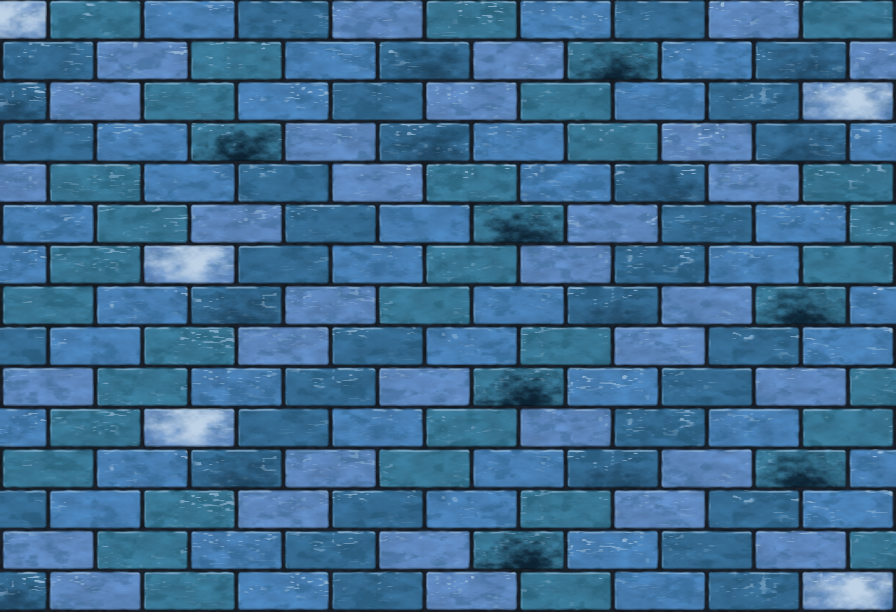
Write a WebGL 2 fragment shader that draws this texture.

```glsl
#version 300 es
precision highp float;

uniform vec2 u_resolution;
out vec4 outColor;

const float COURSES = 15.0;
const float BRICK_LENGTH = 2.306;   // in course heights
const vec3 MORTAR = vec3(0.09, 0.115, 0.15);
const vec3 GLAZE_LIGHT = vec3(0.60, 0.73, 0.84);
const vec3 FROST = vec3(0.74, 0.82, 0.90);
const vec3 SOOT = vec3(0.04, 0.12, 0.18);
const vec3 TONES[4] = vec3[4](
  vec3(0.205, 0.415, 0.57),   // steel
  vec3(0.36, 0.525, 0.735),   // periwinkle
  vec3(0.22, 0.46, 0.58),     // teal
  vec3(0.28, 0.495, 0.70));   // azure

// Per course: first tone, direction through the tones, column of the worn brick
const ivec3 COURSE[10] = ivec3[10](
  ivec3(1, 1, 0), ivec3(0, 1, 6), ivec3(0, 1, 9), ivec3(0, -1, 2), ivec3(1, 1, -9),
  ivec3(3, -1, 5), ivec3(3, -1, 2), ivec3(2, 1, 8), ivec3(0, -1, -9), ivec3(1, 1, 5));

float hash(vec2 p) {
  vec3 h = fract(p.xyx * vec3(0.1031, 0.1030, 0.0973));
  h += dot(h, h.yzx + 33.33);
  return fract((h.x + h.y) * h.z);
}

float noise(vec2 p) {
  vec2 i = floor(p), f = fract(p);
  f = f * f * (3.0 - 2.0 * f);
  return mix(mix(hash(i), hash(i + vec2(1, 0)), f.x),
             mix(hash(i + vec2(0, 1)), hash(i + vec2(1, 1)), f.x), f.y);
}

float fbm(vec2 p) {
  float sum = 0.0, amp = 0.53;
  for (int i = 0; i < 4; i++) {
    sum += amp * noise(p);
    p = p * 2.07 + 17.3;
    amp *= 0.5;
  }
  return sum;
}

float roundedBox(vec2 p, vec2 halfSize, float radius) {
  vec2 d = abs(p) - halfSize + radius;
  return length(max(d, 0.0)) + min(max(d.x, d.y), 0.0) - radius;
}

// Later courses repeat the wear of earlier ones
int courseKind(int row) {
  row = clamp(row, 0, 14);
  return row == 14 ? 2 : (row > 9 ? row - 4 : row);
}

// Cloudy glaze with short level scratches; s is a coordinate unique to the brick
vec3 glaze(vec3 tone, vec2 p, vec2 s, float scratchiness) {
  vec3 c = tone * (0.86 + 0.28 * fbm(s * vec2(2.4, 5.0)));
  float dim = smoothstep(0.50, 0.75, fbm(s * vec2(2.6, 5.0) + 41.0));
  c = mix(c, tone * vec3(0.68, 0.80, 0.80), 0.6 * dim);
  float patches = smoothstep(0.45, 0.75, noise(s * vec2(1.7, 3.2) + 9.0));
  float scratch = smoothstep(0.68, 0.88, noise(s * vec2(7.0, 24.0) + vec2(0.0, noise(s * 5.0))));
  float upper = mix(0.3, 1.0, smoothstep(-0.3, 0.25, p.y));
  return mix(c, GLAZE_LIGHT, scratch * patches * upper * scratchiness);
}

// Pale bloom over the upper middle of a brick
vec3 addFrost(vec3 c, vec2 p, vec2 s) {
  float spot = 1.0 - length((p - vec2(0.1, 0.14)) * vec2(0.65, 1.1));
  return mix(c, FROST, smoothstep(0.05, 1.15, spot + 1.1 * (fbm(s * vec2(2.5, 4.0)) - 0.42)));
}

// Dark stain rising from the lower edge
vec3 addSoot(vec3 c, vec2 p, vec2 s, float strength) {
  float spot = 1.0 - length((p - vec2(0.15, -0.36)) * vec2(0.7, 1.05));
  float cloud = spot + 1.0 * (fbm(s * vec2(4.0, 7.0)) - 0.5);
  return mix(c, SOOT, strength * smoothstep(0.05, 1.1, cloud));
}

// Light on the upper and left rim, narrow shade all round
vec3 addBevel(vec3 c, float d, vec2 p, vec2 s, vec2 halfSize) {
  float rim = smoothstep(-0.085, -0.05, d) * (1.0 - smoothstep(-0.035, -0.005, d));
  float lit = max(smoothstep(-0.11, -0.04, p.y - halfSize.y),
                  0.5 * smoothstep(-0.09, -0.04, -p.x - halfSize.x));
  float broken = smoothstep(0.2, 0.75, noise(s * vec2(4.0, 7.0) + 70.0));
  c *= mix(0.58, 1.0, smoothstep(0.0, -0.055, d));
  return mix(c, GLAZE_LIGHT, 0.65 * rim * lit * broken);
}

void main() {
  vec2 q = gl_FragCoord.xy / u_resolution.y * COURSES;
  float pixel = COURSES / u_resolution.y;

  // Running bond: every second course shifts by half a brick
  float depth = COURSES - q.y + 0.02;
  float row = floor(depth);
  float x = q.x / BRICK_LENGTH - 0.012 + 0.5 * (1.0 - mod(row, 2.0));
  float column = floor(x);
  vec2 p = vec2((fract(x) - 0.5) * BRICK_LENGTH, 0.5 - fract(depth));

  int kind = courseKind(int(row));
  ivec3 course = COURSE[kind];
  int toneIndex = (course.x + course.y * int(column)) & 3;
  vec2 id = vec2(column, float(kind));
  float seed = hash(id + 3.7);
  vec2 s = p + id * vec2(7.31, 5.17) + 20.0;

  // Brick outline with a slightly uneven edge
  vec2 halfSize = 0.5 * vec2(BRICK_LENGTH, 1.0) - vec2(0.036, 0.03);
  float d = roundedBox(p, halfSize, 0.08) + 0.018 * (noise(s * 6.0) - 0.5);

  vec3 brick = glaze(TONES[toneIndex], p, s, mix(0.3, 0.95, seed));
  bool worn = int(column) == course.z;
  bool sooty = (kind & 1) == 1;
  if (worn && !sooty) brick = addFrost(brick, p, s);
  float stain = worn && sooty ? 0.95 : 0.4 * step(0.72, seed) * float(toneIndex == 0);
  brick = addSoot(brick, p, s, stain);
  brick = addBevel(brick, d, p, s, halfSize);

  vec3 joint = MORTAR * (0.8 + 0.4 * noise(q * 9.0));
  float cover = 1.0 - smoothstep(-0.6 * pixel, 0.6 * pixel, d);
  outColor = vec4(mix(joint, brick, cover), 1.0);
}
```
